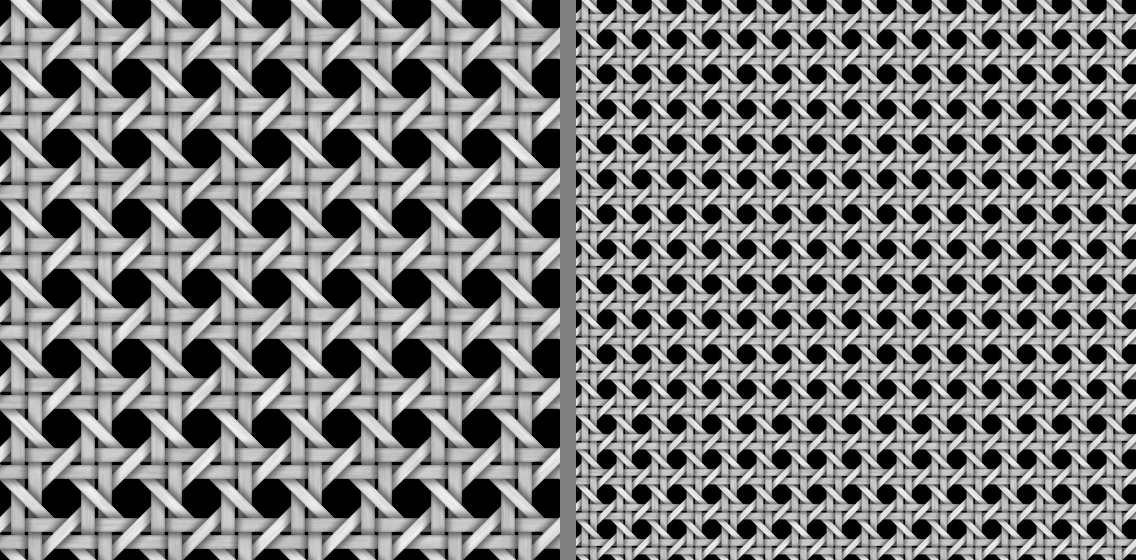
Left: one tile. Right: repeated 2 by 2.
Reproduce this pattern procedurally as a WebGL 2 fragment shader.

```glsl
#version 300 es
precision highp float;
// Woven chair cane: pairs of upright and level strands plus two diagonals, leaving
// octagonal holes. Strands are periodic bands layered in weaving order; each one is
// darkened near the strands that pass over it and streaked with wrapping noise.

uniform vec2 u_resolution;
out vec4 fragColor;

const float REPEATS = 8.0;                   // cells across and down
const vec2  UPRIGHTS = vec2(0.257, 0.500);   // centres within a cell
const vec2  LEVELS = vec2(0.500, 0.743);
const float FALLING = 0.260;                 // x - y of the falling diagonal
const float RISING = 0.500;                  // x + y of the rising diagonal
const float HALF_STRAIGHT = 0.097;
const float HALF_DIAGONAL = 0.0815;
const float PAIR_SPLIT = 0.1215;             // centre to mid gap of a pair
const float TONE_STRAIGHT = 0.775;
const float TONE_DIAGONAL = 0.885;
const float SHADOW_FLOOR = 0.50;
const float SHADOW_REACH = 0.15;
const float EDGE_DARKENING = 0.13;
const vec2  FIBRE_FREQ = vec2(416.0, 24.0);  // across, along
const vec2  STREAK_FREQ = vec2(160.0, 16.0);
const vec2  BLOTCH_FREQ = vec2(24.0, 24.0);
const vec2  GRAIN_FREQ = vec2(256.0, 256.0);

float hash(vec2 p) {
    vec3 q = fract(p.xyx * vec3(0.1031, 0.1030, 0.0973));
    q += dot(q, q.yzx + 33.33);
    return fract((q.x + q.y) * q.z);
}

float latticeValue(vec2 cell, vec2 period) {
    return hash(floor(mod(cell + 0.5, period)));
}

// Value noise in canvas units, repeating every 1.0; result is -0.5 to 0.5
float wrapNoise(vec2 uv, vec2 freq) {
    vec2 cell = floor(uv * freq);
    vec2 t = fract(uv * freq);
    t = t * t * (3.0 - 2.0 * t);
    float low = mix(latticeValue(cell, freq), latticeValue(cell + vec2(1, 0), freq), t.x);
    float high = mix(latticeValue(cell + vec2(0, 1), freq), latticeValue(cell + vec2(1, 1), freq), t.x);
    return mix(low, high, t.y) - 0.5;
}

// Distance to the nearest periodic line
float lineDistance(float x, float centre) {
    return abs(fract(x - centre + 0.5) - 0.5);
}

float coverage(float d, float pixel) {
    return 1.0 - smoothstep(-pixel, pixel, d);
}

// Light left at distance d from the edge of a strand lying above
float shade(float d) {
    return mix(SHADOW_FLOOR, 1.0, smoothstep(-0.03, SHADOW_REACH, d));
}

// Surface of one strand: d is the distance outside its edge
float caneSurface(float across, float along, float d, float halfWidth, float tone) {
    vec2 st = vec2(across, along) / REPEATS;
    float fibre = 0.07 * wrapNoise(st, FIBRE_FREQ)
                + 0.07 * wrapNoise(st, STREAK_FREQ)
                + 0.09 * wrapNoise(st, BLOTCH_FREQ)
                + 0.03 * wrapNoise(st, GRAIN_FREQ);
    float edge = smoothstep(-0.4, 0.0, d / halfWidth);
    return tone * (1.0 + fibre) * (1.0 - EDGE_DARKENING * edge);
}

void main() {
    vec2 uv = gl_FragCoord.xy / u_resolution;
    vec2 p = vec2(uv.x, 1.0 - uv.y) * REPEATS;
    float pixel = 0.6 * REPEATS / min(u_resolution.x, u_resolution.y);
    float fall = p.x - p.y;
    float rise = p.x + p.y;

    // Signed distances to the strand edges
    vec2 upright, level;
    for (int i = 0; i < 2; i++) {
        upright[i] = lineDistance(p.x, UPRIGHTS[i]) - HALF_STRAIGHT;
        level[i] = lineDistance(p.y, LEVELS[i]) - HALF_STRAIGHT;
    }
    float falling = lineDistance(fall, FALLING) * inversesqrt(2.0) - HALF_DIAGONAL;
    float rising = lineDistance(rise, RISING) * inversesqrt(2.0) - HALF_DIAGONAL;
    float levelPair = min(level.x, level.y);
    float uprightPair = min(upright.x, upright.y);

    // Diagonals: falling goes under levels, rising goes under uprights
    float fallingTone = caneSurface(fall, rise, falling, HALF_DIAGONAL, TONE_DIAGONAL) * shade(levelPair);
    float risingTone = caneSurface(rise, fall, rising, HALF_DIAGONAL, TONE_DIAGONAL) * shade(uprightPair);

    // Straights: each goes under one crossing strand and one diagonal
    vec2 uprightTone, levelTone;
    for (int i = 0; i < 2; i++) {
        uprightTone[i] = caneSurface(p.x, p.y, upright[i], HALF_STRAIGHT, TONE_STRAIGHT)
                       * shade(level[1 - i]) * shade(falling);
        levelTone[i] = caneSurface(p.y, p.x, level[i], HALF_STRAIGHT, TONE_STRAIGHT)
                     * shade(upright[i]) * shade(rising);
    }

    // Layers from the bottom up
    float gray = mix(0.0, fallingTone, coverage(falling, pixel));
    for (int i = 0; i < 2; i++) gray = mix(gray, levelTone[i], coverage(level[i], pixel));
    gray = mix(gray, risingTone, coverage(rising, pixel));
    for (int i = 0; i < 2; i++) gray = mix(gray, uprightTone[i], coverage(upright[i], pixel));

    // Levels surface over the other upright, falling diagonal over both uprights
    for (int i = 0; i < 2; i++) {
        float crossing = step(upright[1 - i] + HALF_STRAIGHT, PAIR_SPLIT);
        gray = mix(gray, levelTone[i], crossing * coverage(level[i], pixel));
    }
    float outsideLevels = step(PAIR_SPLIT + HALF_STRAIGHT, lineDistance(p.y, 0.5 * (LEVELS.x + LEVELS.y)));
    gray = mix(gray, fallingTone, outsideLevels * coverage(falling, pixel));

    fragColor = vec4(vec3(gray), 1.0);
}
```
